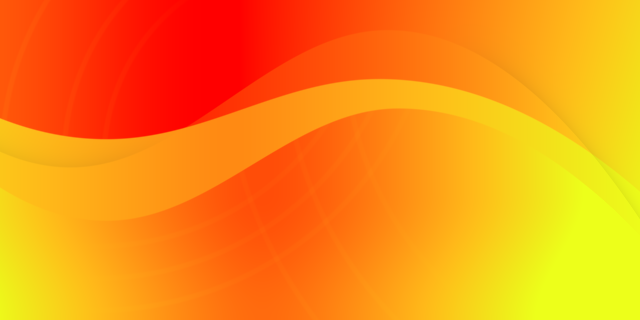
Reproduce this background procedurally as a Shadertoy shader.

```glsl
// Height of a flowing edge: parabola, cosine rise, parabola.
float waveHeight(float x, vec2 trough, vec2 crest, float leftBend, float rightBend) {
    float t = clamp((x - trough.x) / (crest.x - trough.x), 0.0, 1.0);
    float rise = 0.5 - 0.5 * cos(3.14159 * t);
    float left = min(x - trough.x, 0.0);
    float right = max(x - crest.x, 0.0);
    return mix(trough.y, crest.y, rise) + leftBend * left * left - rightBend * right * right;
}

// Antialiased coverage of the area below an edge.
float below(float edge, float y) {
    float pixel = 1.0 / iResolution.y;
    return smoothstep(-pixel, pixel, edge - y);
}

// Soft V-shaped falloff with a rounded bottom.
float softDistance(float d, float roundness) {
    return sqrt(d * d + roundness * roundness) - roundness;
}

// Red through orange to lemon.
vec3 warmRamp(float warmth) {
    float g = clamp(warmth, 0.0, 1.0);
    return vec3(1.0 - 0.07 * smoothstep(0.7, 1.0, g), g, 0.1 * smoothstep(0.0, 0.8, g));
}

float arcLine(vec2 p, vec2 center, float radius) {
    return smoothstep(0.012, 0.004, abs(length(p - center) - radius));
}

void mainImage(out vec4 fragColor, in vec2 fragCoord) {
    vec2 p = fragCoord / iResolution.y;

    float bandTop = waveHeight(p.x, vec2(0.333, 0.565), vec2(1.185, 0.753), 0.59, 0.53);
    float hillTop = waveHeight(p.x, vec2(0.221, 0.477), vec2(1.211, 0.906), 1.01, 0.95);
    float bandBottom = waveHeight(p.x, vec2(0.333, 0.31), vec2(1.245, 0.661), 0.94, 0.70);

    // Warmth of each layer
    float rightSide = clamp((p.x - 0.75) / 1.25, 0.0, 1.0);
    float sky = 0.36 * smoothstep(0.66, -0.1, p.x)
              + pow(rightSide, 0.85) * (0.83 + 0.18 * (1.0 - p.y));
    float hillX = p.x - 0.78;
    float hill = 0.22 + 0.37 * hillX + 0.17 * hillX * hillX;
    float band = 0.54 + 0.38 * softDistance(p.x - 0.72, 0.1);
    float ground = 0.30 + 0.8 * softDistance(p.x - 0.82, 0.14)
                 + 0.12 * smoothstep(0.4, 0.0, p.y);

    // Faint arcs on the sky and the ground
    float skyArcs = 0.0;
    float groundArcs = 0.0;
    for (int i = 0; i < 3; i++) {
        float n = float(i);
        skyArcs += arcLine(p, vec2(0.95, 0.5), 0.625 + 0.125 * n + 0.035 * n * (n - 1.0));
        groundArcs += arcLine(p, vec2(0.3, 1.1), 0.87 + 0.1 * n);
        groundArcs += arcLine(p, vec2(2.1, 0.85), 1.02 + 0.19 * n);
    }
    sky += 0.03 * skyArcs * smoothstep(0.8, 0.4, p.x);
    ground += 0.018 * groundArcs * smoothstep(0.2, 0.6, p.x) * smoothstep(1.5, 1.0, p.x);

    // Stack the layers from back to front
    float warmth = mix(sky, hill, below(hillTop, p.y));
    warmth = mix(warmth, band, below(bandTop, p.y));
    warmth = mix(warmth, ground, below(bandBottom, p.y));
    vec3 color = warmRamp(warmth);

    // Soft shadow above the hill edge at both ends
    float ends = smoothstep(0.6, 0.3, p.x) * below(bandTop, p.y) + smoothstep(1.35, 1.65, p.x);
    float shadow = exp(-max(p.y - hillTop, 0.0) / 0.035) * (1.0 - below(hillTop, p.y));
    color *= 1.0 - 0.06 * ends * shadow;

    fragColor = vec4(color, 1.0);
}
```
